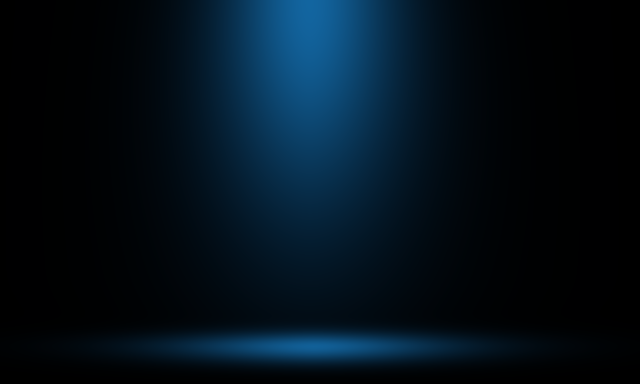
Give the GLSL for this background, as a Shadertoy shader.

```glsl
// A dark stage lit by a soft blue spotlight from above, with a pool of
// light on the floor. Both lights are stretched exponential falloffs
// that share one blue tint.

// Bell-shaped falloff: 1 at the centre, 1/e at the given radius.
float falloff(float dist, float radius, float power) {
    return exp(-pow(abs(dist) / radius, power));
}

// Overhead beam, widening slightly as it descends.
float beamLight(vec2 uv) {
    float depth = max(1.0 - uv.y, 0.0);
    float across = falloff(uv.x - 0.484, 0.140 + 0.05 * depth, 1.8);
    float down = falloff(depth, 0.56, 1.9);
    float floorFade = smoothstep(0.02, 0.20, uv.y);
    return across * down * floorFade;
}

// Flat, wide pool of light near the lower edge.
float floorLight(vec2 uv) {
    float across = falloff(uv.x - 0.490, 0.215, 1.6);
    float height = uv.y - 0.098;
    float thickness = height > 0.0 ? 0.036 : 0.042;
    return 0.96 * across * falloff(height, thickness, 1.9);
}

void mainImage(out vec4 fragColor, in vec2 fragCoord) {
    vec2 uv = fragCoord / iResolution.xy;

    // Combine the lights without overexposing where they overlap.
    float beam = beamLight(uv);
    float pool = floorLight(uv);
    float light = beam + pool * (1.0 - beam);

    // Red fades faster than blue in the dim areas.
    vec3 spotBlue = vec3(0.072, 0.390, 0.615);
    vec3 color = spotBlue * pow(vec3(light), vec3(1.15, 1.03, 1.0));

    // Faint bluish haze around the centre of the stage.
    float haze = falloff(uv.x - 0.49, 0.34, 2.0) * smoothstep(0.0, 0.3, uv.y);
    color += vec3(0.0, 0.006, 0.012) * haze;

    fragColor = vec4(color, 1.0);
}
```
